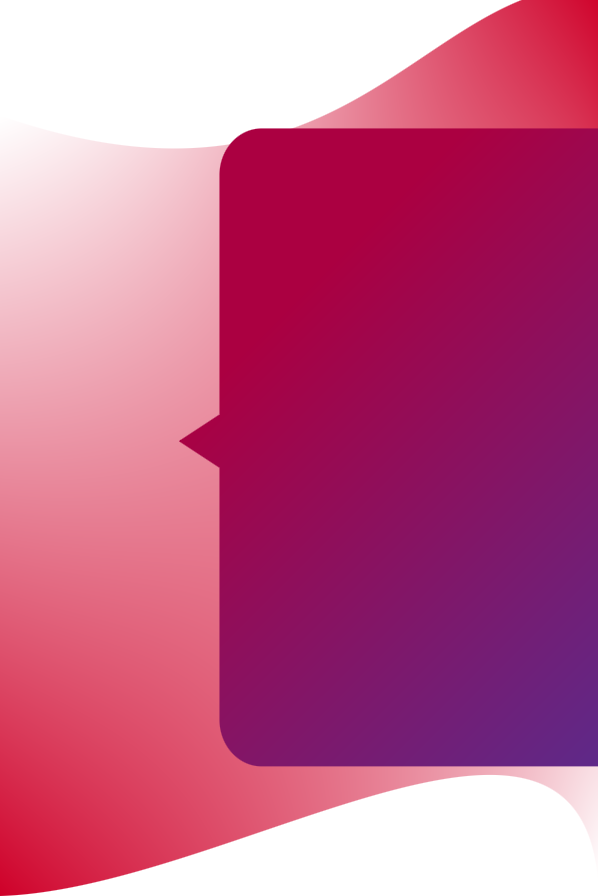
Write a WebGL 2 fragment shader that draws this background.

```glsl
#version 300 es
precision highp float;
// A white page crossed by a wavy ribbon, with a rounded speech panel on top.
// The ribbon lies between two Bezier curves and is shaded bilinearly along
// them; the panel is a distance function filled with a diagonal gradient.
uniform vec2 u_resolution;
out vec4 fragColor;

const vec2 CANVAS = vec2(2.0, 3.0);
const vec3 WHITE = vec3(1.0);
const vec3 RED = vec3(0.81, 0.0, 0.16);
const vec3 CRIMSON = vec3(0.67, 0.0, 0.255);
const vec3 PURPLE = vec3(0.37, 0.16, 0.535);

// Antialiased coverage of the region where d < 0
float coverage(float d) {
  return clamp(0.5 - d / max(fwidth(d), 1e-5), 0.0, 1.0);
}

vec2 bezier(vec2 a, vec2 b, vec2 c, vec2 d, float t) {
  float s = 1.0 - t;
  return s * s * s * a + 3.0 * s * s * t * b + 3.0 * s * t * t * c + t * t * t * d;
}

// Height and parameter of a curve at a given x, found by bisection
vec2 curveAt(float x, vec2 a, vec2 b, vec2 c, vec2 d) {
  float t = 0.5;
  float stride = 0.25;
  for (int i = 0; i < 18; i++) {
    t += bezier(a, b, c, d, t).x < x ? stride : -stride;
    stride *= 0.5;
  }
  return vec2(bezier(a, b, c, d, t).y, t);
}

// Box with elliptical corners
float roundedBox(vec2 p, vec2 center, vec2 halfSize, vec2 radius) {
  vec2 q = max(abs(p - center) - halfSize + radius, 0.0);
  return (length(q / radius) - 1.0) * radius.y;
}

// Triangle pointing left, cut off at the right of its base
float pointer(vec2 p, vec2 tip, float slope, float baseX) {
  return max(abs(p.y - tip.y) - slope * (p.x - tip.x), p.x - baseX);
}

// Bilinear blend: white and red at alternating corners
vec3 ribbonColor(float along, float down) {
  return mix(WHITE, RED, mix(along, 1.0 - along, down));
}

void main() {
  vec2 p = gl_FragCoord.xy / u_resolution * CANVAS;

  // Ribbon between the upper and lower wave
  vec2 upper = curveAt(p.x, vec2(0.0, 2.613), vec2(1.172, 2.207),
                       vec2(1.398, 3.055), vec2(2.0, 3.051));
  vec2 lower = curveAt(p.x, vec2(0.0), vec2(0.762, 0.023),
                       vec2(1.934, 0.867), vec2(2.0, 0.05));
  float down = clamp((upper.x - p.y) / (upper.x - lower.x), 0.0, 1.0);
  float along = mix(upper.y, lower.y, down);
  float ribbon = coverage(p.y - upper.x) * coverage(lower.x - p.y);
  vec3 color = mix(WHITE, ribbonColor(along, down), ribbon);

  // Panel running off the right edge, with its pointer
  float box = roundedBox(p, vec2(1.667, 1.502), vec2(0.933, 1.068), vec2(0.141, 0.156));
  float arrow = pointer(p, vec2(0.598, 1.523), 0.657, 0.75);
  float panel = max(coverage(box), coverage(arrow));
  float diagonal = clamp((p.x - p.y + 1.01) / 2.57, 0.0, 1.0);
  color = mix(color, mix(CRIMSON, PURPLE, diagonal), panel);

  fragColor = vec4(color, 1.0);
}
```
